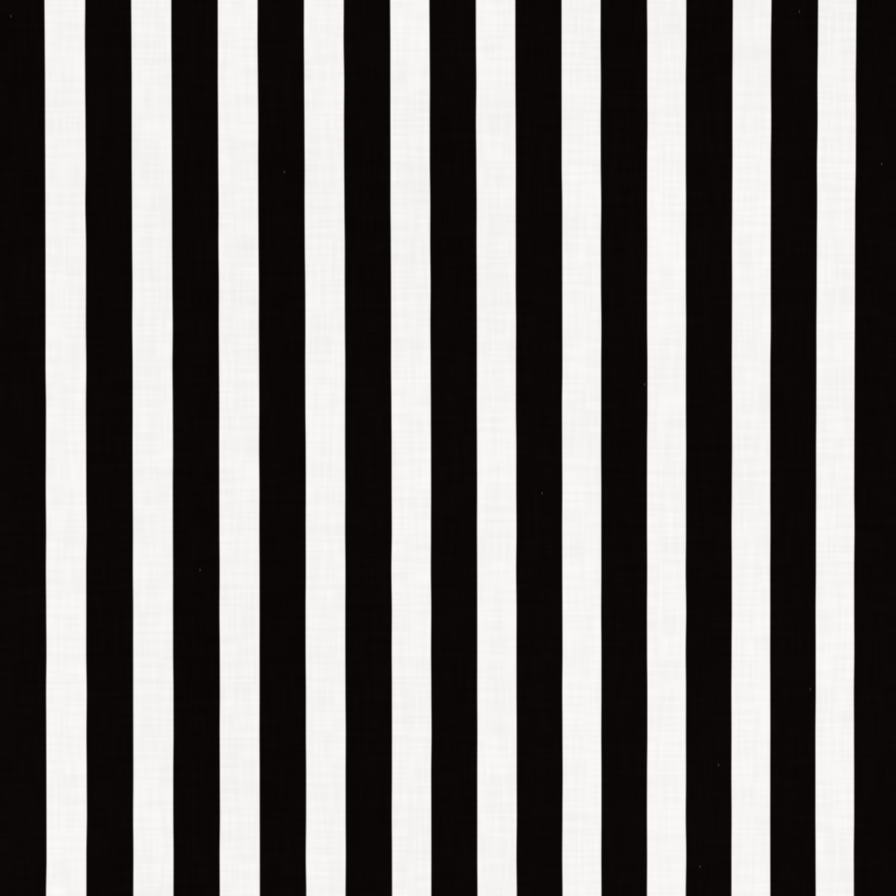
Give the GLSL for this pattern, as a Shadertoy shader.

```glsl
// Ten upright white stripes on black woven cotton.
// Stripe centres follow a slightly sheared and bowed grid, as on cloth laid by hand;
// noise adds edge wobble, faint threads, soft shading and sparse lint.

const float STRIPES     = 10.0;
const vec2  FIRST       = vec2(0.0723, 0.0742);     // first centre: top, bottom
const vec2  PITCH       = vec2(0.09578, 0.09527);   // stripe spacing: top, bottom
const vec2  BOW         = vec2(0.00009, 0.000205);  // sideways bulge: top, bottom
const vec2  HALF_WIDTH  = vec2(0.0226, 0.0215);     // leftmost, rightmost stripe
const float EDGE_SOFT   = 0.0015;
const float WOBBLE      = 0.0006;
const vec3  BLACK       = vec3(0.045, 0.028, 0.026);
const vec3  WHITE       = vec3(0.963, 0.958, 0.955);
const float THREAD_GAIN = 0.018;
const float SHADE_GAIN  = 0.012;
const float LINT_CELLS  = 24.0;
const float LINT_CHANCE = 0.02;

float hash(vec2 p) {
    vec3 q = fract(vec3(p.xyx) * 0.1031);
    q += dot(q, q.yzx + 33.33);
    return fract((q.x + q.y) * q.z);
}

float noise(vec2 p) {
    vec2 cell = floor(p), f = fract(p);
    f = f * f * (3.0 - 2.0 * f);
    return mix(mix(hash(cell), hash(cell + vec2(1, 0)), f.x),
               mix(hash(cell + vec2(0, 1)), hash(cell + vec2(1, 1)), f.x), f.y);
}

// Signed distance to the nearest stripe, negative inside
float stripeDistance(vec2 uv) {
    float sag = 1.0 - uv.y * uv.y;
    float first = mix(FIRST.x, FIRST.y, sag);
    float pitch = mix(PITCH.x, PITCH.y, sag);
    float last = STRIPES - 1.0;
    float id = clamp(floor((uv.x - first) / pitch + 0.5), 0.0, last);
    float centre = first + pitch * id + mix(BOW.x, BOW.y, sag) * id * (last - id);
    float offset = uv.x - centre;
    float side = offset < 0.0 ? 0.0 : 1.0;
    float wobble = noise(vec2(id * 7.3 + side * 91.0, uv.y * 22.0)) - 0.5;
    return abs(offset) - mix(HALF_WIDTH.x, HALF_WIDTH.y, id / last) + WOBBLE * wobble;
}

// Crossing warp and weft threads, centred on zero
float weave(vec2 uv) {
    return noise(uv * vec2(320.0, 36.0)) + noise(uv * vec2(36.0, 320.0) + 57.0) - 1.0;
}

// Rare tiny fibres, one candidate per cell
float lint(vec2 uv, float pixel) {
    vec2 p = uv * LINT_CELLS;
    vec2 cell = floor(p);
    vec2 spot = 0.2 + 0.6 * vec2(hash(cell + 11.0), hash(cell + 29.0));
    float d = length((fract(p) - spot) * vec2(1.0, 0.6)) / LINT_CELLS;
    float present = step(hash(cell + 3.0), LINT_CHANCE);
    return present * (1.0 - smoothstep(0.0, max(0.0018, pixel), d));
}

void mainImage(out vec4 fragColor, in vec2 fragCoord) {
    vec2 uv = fragCoord / iResolution.xy;
    float pixel = 1.0 / iResolution.x;

    // Printed stripes
    float soft = max(EDGE_SOFT, 0.75 * pixel);
    float ink = smoothstep(-soft, soft, stripeDistance(uv));
    vec3 color = mix(WHITE, BLACK, ink);

    // Cloth: threads and broad shading, weaker on the dark ground
    float cloth = THREAD_GAIN * weave(uv) + SHADE_GAIN * (noise(uv * 4.0 + 5.0) - 0.5);
    color += cloth * mix(1.0, 0.4, ink);

    // Lint shows on the dark ground only
    color += 0.14 * ink * lint(uv, pixel);

    fragColor = vec4(clamp(color, 0.0, 1.0), 1.0);
}
```
